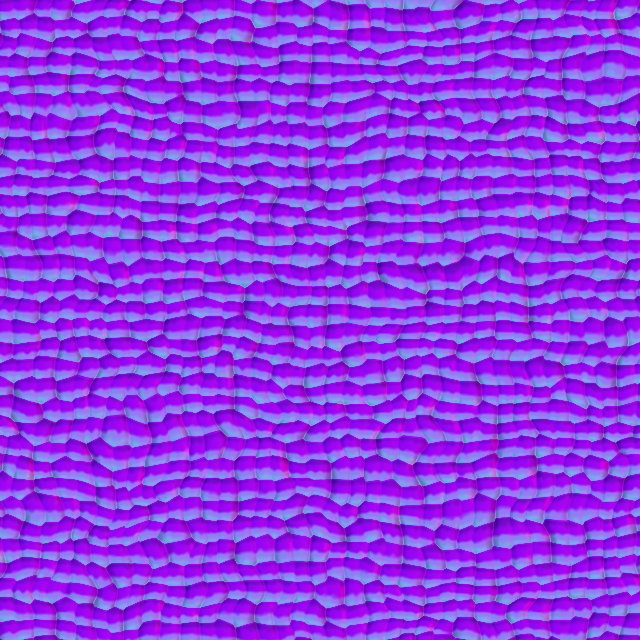
Give the GLSL for this texture map, as a Shadertoy shader.

```glsl
// Normal map of a coarse woven cloth: wavering rows of small rounded beads.
// Each bead is a jittered paraboloid; neighbours blend by soft maximum and
// the resulting slope is coloured from violet crowns to pale blue undersides.

#define GRID vec2(35.0, 32.0)   // beads across, rows down
#define JITTER vec2(0.48, 0.20) // scatter of bead centres, in cells
#define SIZE_SPREAD 0.24        // height difference between beads
#define ROW_WAVE 0.85           // wander of the rows, in cells
#define SEAM_SHARPNESS 24.0
#define GRAIN 0.32
#define CROWN vec3(0.62, 0.02, 0.95)
#define SEAM vec3(0.46, 0.04, 0.80)
#define UNDERSIDE vec3(0.58, 0.48, 0.95)
#define RIM vec3(0.50, 0.67, 0.93)

vec3 hash3(vec2 p) {
    vec3 q = fract(p.xyx * vec3(0.1031, 0.1030, 0.0973));
    q += dot(q, q.yxz + 33.33);
    return fract((q.xxy + q.yzz) * q.zyx);
}

float noise(vec2 p) {
    vec2 cell = floor(p), f = fract(p);
    f = f * f * (3.0 - 2.0 * f);
    float low = mix(hash3(cell).x, hash3(cell + vec2(1, 0)).x, f.x);
    float high = mix(hash3(cell + vec2(0, 1)).x, hash3(cell + vec2(1, 1)).x, f.x);
    return mix(low, high, f.y);
}

// Uneven yarn: broad sway, short kinks and changing bead widths.
vec2 warpWeave(vec2 p) {
    float sway = noise(p * vec2(0.17, 0.23) + 11.0) - 0.5;
    float kink = noise(p * vec2(0.48, 0.55) + 47.0) - 0.5;
    float stretch = noise(p * vec2(0.38, 0.80) + 83.0) - 0.5;
    return p + vec2(0.9 * stretch, ROW_WAVE * (sway + 0.55 * kink));
}

// Offset from the centre of the uppermost bead, blended across seams.
vec2 beadOffset(vec2 p) {
    vec2 base = floor(p), sum = vec2(0.0);
    float total = 0.0;
    for (int j = -1; j <= 1; j++) {
        for (int i = -1; i <= 1; i++) {
            vec2 cell = base + vec2(i, j);
            vec3 rnd = hash3(cell + 101.0);
            vec2 d = p - cell - 0.5 - JITTER * (rnd.xy - 0.5);
            float height = SIZE_SPREAD * (rnd.z - 0.5) - dot(d, d);
            float weight = exp(SEAM_SHARPNESS * height);
            sum += weight * d;
            total += weight;
        }
    }
    return sum / total;
}

void mainImage(out vec4 fragColor, in vec2 fragCoord) {
    vec2 p = fragCoord / iResolution.xy * GRID;
    vec2 offset = beadOffset(warpWeave(p));

    // Fibre grain roughens the slope.
    vec2 grain = vec2(noise(p * vec2(5.0, 3.0) + 19.0),
                      noise(p * vec2(4.0, 2.5) + 61.0)) - 0.5;
    vec2 slope = -2.0 * offset + GRAIN * grain;

    // Vertical slope: dark upper seam, violet crown, pale underside.
    vec3 color = mix(CROWN, SEAM, smoothstep(0.45, 0.95, -slope.y));
    color = mix(color, UNDERSIDE, smoothstep(-0.03, 0.38, slope.y));
    color = mix(color, RIM, smoothstep(0.45, 1.10, slope.y));

    // Sideways slope tints the flanks; gaps between beads darken.
    color.r -= 0.09 * slope.x;
    color.g += 0.05 * slope.x * smoothstep(0.0, 0.4, slope.y);
    float gap = smoothstep(0.20, 0.46, dot(offset, offset));
    float flank = smoothstep(0.55, 1.05, abs(slope.x));
    color *= 1.0 - 0.14 * gap - 0.13 * flank;

    // Stray pink fibres on the right-hand shoulders.
    float fibre = smoothstep(0.68, 0.9, noise(p * 1.7 + 29.0));
    color.r += 0.16 * fibre * smoothstep(0.2, 0.8, -slope.x);

    fragColor = vec4(clamp(color, 0.0, 1.0), 1.0);
}
```
